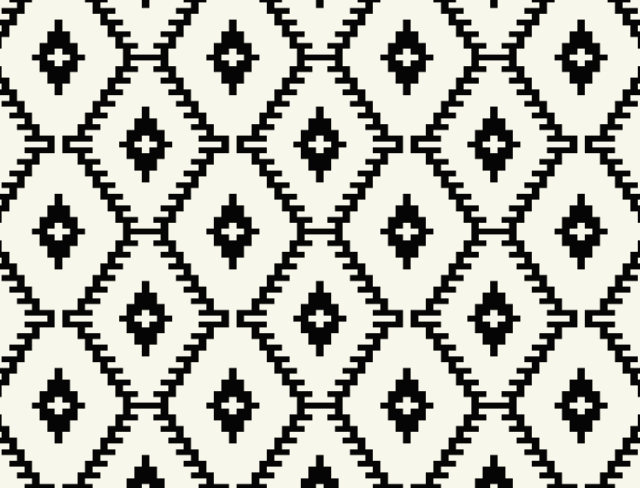
A Shadertoy shader for this pattern:

```glsl
// Woven lattice of stepped, toothed hexagons, each holding a stepped diamond
// with a light cross. Every motif is a rule on the stitch grid of one repeat,
// folded by its mirror symmetry; averaged samples smooth the stitch edges.

const vec3 CREAM = vec3(0.97, 0.97, 0.92);
const vec3 BLACK = vec3(0.02, 0.02, 0.02);
const vec2 STITCHES = vec2(23.0, 30.0);     // columns and rows in one repeat
const float REPEAT = 0.2721;                // repeat size, in canvas widths
const vec2 KNOT = vec2(0.4997, 0.4007);     // centre of one lattice crossing
const float SOFTNESS = 0.0024;              // edge blur, in canvas widths
const int SAMPLES = 5;                      // samples along each axis

// Distance from the nearest repeat centre, in stitches, folded to one quadrant.
vec2 foldRepeat(vec2 p) {
    return abs(fract(p + 0.5) - 0.5) * STITCHES;
}

float inRange(float value, float low, float high) {
    return step(low, value) * step(value, high);
}

// Toothed outline: even rows carry teeth, odd rows one linking stitch.
float lattice(vec2 q) {
    float col = floor(q.x);
    float row = floor(q.y + 0.5);
    if (row < 0.5) return step(col, 2.0);               // bar of the crossing
    if (row > 14.5) return inRange(col, 10.0, 10.0);    // closed end cap

    float stair = floor(row * 0.5);
    float outer = stair + 2.0;
    float isOdd = mod(row, 2.0);
    float inner = isOdd > 0.5 ? outer : stair;
    if (row > 13.5) outer += 1.0;                       // longer last tooth
    return inRange(col, inner, outer);
}

// Stepped diamond, two rows per step, with a plus-shaped opening.
float diamond(vec2 q) {
    vec2 cell = floor(q + 0.5);
    float halfWidth = 3.0 - ceil(cell.y * 0.5);
    float body = step(cell.x, halfWidth);
    float opening = step(cell.x + cell.y, 1.0);
    return body * (1.0 - opening);
}

// Ink at a point measured in repeats from a crossing.
float ink(vec2 p) {
    float besideKnot = diamond(foldRepeat(p - vec2(0.5, 0.0)));
    float aboveKnot = diamond(foldRepeat(p - vec2(0.0, 0.5)));
    return max(lattice(foldRepeat(p)), max(besideKnot, aboveKnot));
}

// Average ink over a small square footprint.
float smoothInk(vec2 uv, float footprint) {
    float total = 0.0;
    for (int j = 0; j < SAMPLES; j++) {
        for (int i = 0; i < SAMPLES; i++) {
            vec2 offset = (vec2(i, j) + 0.5) / float(SAMPLES) - 0.5;
            total += ink((uv + offset * footprint - KNOT) / REPEAT);
        }
    }
    return total / float(SAMPLES * SAMPLES);
}

void mainImage(out vec4 fragColor, in vec2 fragCoord) {
    vec2 uv = fragCoord / iResolution.x;
    float footprint = max(SOFTNESS, 1.0 / iResolution.x);
    fragColor = vec4(mix(CREAM, BLACK, smoothInk(uv, footprint)), 1.0);
}
```
